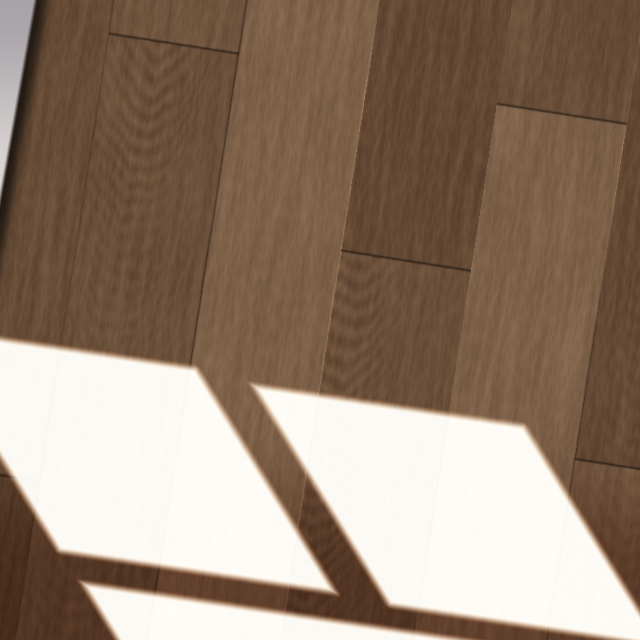
This texture is drawn by a WebGL 2 fragment shader. Its source:

```glsl
#version 300 es
precision highp float;
uniform vec2 u_resolution;
out vec4 fragColor;

vec2 hash2(vec2 p) {
  p = vec2(dot(p, vec2(127.1, 311.7)), dot(p, vec2(269.5, 183.3)));
  return fract(sin(p) * 43758.5);
}

// Cellular noise: distance to the nearest scattered point
float cellular(vec2 p) {
  vec2 cell = floor(p), f = fract(p);
  float nearest = 2.0;
  for (int y = -1; y <= 1; y++)
    for (int x = -1; x <= 1; x++) {
      vec2 o = vec2(x, y);
      vec2 d = o + hash2(cell + o) - f;
      nearest = min(nearest, dot(d, d));
    }
  return sqrt(nearest);
}

// Layered sines for slow bends in the grain
float waves(vec2 p) {
  float sum = 0.0, amp = 0.5;
  for (int i = 0; i < 4; i++) {
    sum += amp * sin(p.x + 1.7 * sin(p.y)) * cos(p.y * 0.8 + p.x * 0.6);
    p = mat2(1.5, 0.9, -0.9, 1.5) * p + 2.3;
    amp *= 0.6;
  }
  return sum;
}

// Signed distance to a box given by two corners
float boxDistance(vec2 p, vec2 lo, vec2 hi) {
  vec2 d = max(lo - p, p - hi);
  return length(max(d, 0.0)) + min(max(d.x, d.y), 0.0);
}

// Soft groove with a bell-shaped profile
float groove(float d, float width) {
  return exp(-d * d / (width * width));
}

// Grain contrast around zero; across and along follow the plank
float grain(float across, float along, float seed, float centre, float figure) {
  vec2 g = vec2(across, along) * 0.2077;
  float bend = waves(vec2(g.x * 26.0, along * 7.0) + seed * 9.0);
  g.x += 0.003 * bend;
  float fibres = cellular(vec2(g.x * 75.0, along * 6.0) + seed * 31.0) - 0.48;
  float pores = cellular(vec2(g.x * 190.0, along * 40.0) + seed * 17.0) - 0.48;
  float off = across - centre;
  float rings = sin(215.0 * (along + 0.55 * off * off) + 5.0 * bend);
  float streaks = sin(g.x * 260.0 + 3.5 * bend + seed * 20.0);
  float arch = figure * exp(-9.0 * off * off);
  return 0.28 * fibres + 0.26 * pores + mix(0.045 * streaks, 0.14 * rings, arch);
}

void main() {
  vec2 p = gl_FragCoord.xy / u_resolution;
  p.y = 1.0 - p.y;

  // Slanted planks, each with one end joint
  float q = (p.x + 0.155 * p.y - 0.1784) / 0.2077;
  float along = p.y - 0.155 * p.x;
  float plank = floor(q), across = fract(q);
  int k = int(clamp(plank + 1.0, 0.0, 5.0));
  float joint = float[6](0.742, 0.026, 2.0, 0.309, 0.042, 0.578)[k];
  float upperTone = float[6](0.36, 0.52, 0.80, 0.27, 0.42, 0.32)[k];
  float lowerTone = float[6](0.15, 0.42, 0.80, 0.42, 0.80, 0.66)[k];
  bool lower = along > joint;
  float tone = lower ? lowerTone : upperTone;
  float seed = hash2(vec2(plank, lower ? 1.0 : 0.0)).x;

  // Arched figure on a few planks, straight grain on the rest
  float centre = k == 1 ? 0.36 : k == 3 ? 0.1 : 0.5;
  float figure = lower && k == 1 ? 1.0 - 0.6 * smoothstep(0.12, 0.4, along)
               : lower && k == 3 ? 1.0 : k == 5 ? 0.5 : 0.05;
  tone += grain(across, along - min(joint, 1.0), seed, centre, figure);
  tone += 0.05 * waves(vec2(q * 3.0, along * 9.0));
  vec3 wood = mix(vec3(0.34, 0.24, 0.165), vec3(0.53, 0.415, 0.315), tone);

  // Long seams, some dark and some catching the light
  float seamId = floor(q + 0.5);
  float seam = groove((q - seamId) * 0.2077, 0.0018);
  float seamGlow = float[6](-0.14, -0.32, 0.20, 0.05, 0.16, 0.0)[int(clamp(seamId, 0.0, 5.0))];
  if (seamId > 3.5) seamGlow -= 0.4 * smoothstep(0.3, 0.55, p.y);
  if (seamId > 1.5 && seamId < 2.5) seamGlow -= 0.3 * (1.0 - smoothstep(0.0, 0.12, p.y));
  wood *= 1.0 + seam * seamGlow;
  float endSeam = groove(along - joint, 0.0021);
  wood *= 1.0 - 0.45 * endSeam;

  // Shade: darker corner, redder floor beyond the light
  wood *= 1.0 - 0.08 * smoothstep(0.75, 1.1, p.x - 0.5 * p.y);
  wood *= mix(vec3(1.0), vec3(0.77, 0.67, 0.62), smoothstep(0.66, 0.9, p.y));

  // Pale panel at the left and the dark gap beside it
  float edge = p.x - 0.0555 + 0.178 * p.y;
  wood *= mix(0.32, 1.0, smoothstep(0.002, 0.034, edge));
  vec3 panel = mix(vec3(0.66, 0.64, 0.66), vec3(0.86, 0.84, 0.83), smoothstep(0.0, 0.3, p.y));
  vec3 color = mix(panel, wood, smoothstep(-0.004, 0.004, edge));

  // Skewed window light with a warm soft rim
  vec2 w = vec2((p.x - 0.62 * p.y) / 1.18, along + 0.005 * p.x);
  float d = boxDistance(w, vec2(-0.374, 0.530), vec2(-0.043, 0.847));
  d = min(d, boxDistance(w, vec2(0.019, 0.543), vec2(0.344, 0.854)));
  d = min(d, boxDistance(w, vec2(-0.369, 0.892), vec2(2.0)));
  vec3 sun = smoothstep(0.008, -0.007, d + vec3(-0.0008, 0.0, 0.0006));
  vec3 lit = vec3(0.992, 0.982, 0.962) + 0.02 * (tone - 0.5);
  lit -= 0.012 * max(seam, endSeam);
  fragColor = vec4(clamp(mix(color, lit, sun), 0.0, 1.0), 1.0);
}
```
